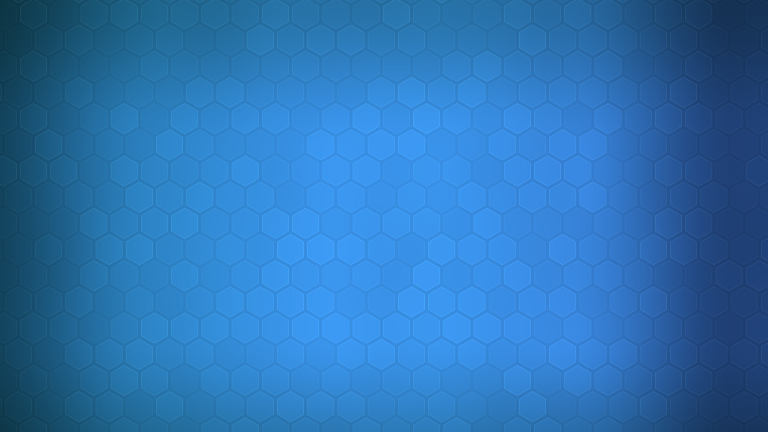
Give the GLSL for this background, as a Shadertoy shader.

```glsl
// Blue gradient backdrop with a faint honeycomb of softly rimmed tiles.
#define HEX_PITCH 0.0700
#define HEX_ORIGIN vec2(0.6725, 0.5435)
#define TILE_APOTHEM 0.448
#define TILE_GLOW 0.050
#define RIM_GLOW 0.060
#define GAP_SHADE 0.045
#define TEAL vec3(0.065, 0.245, 0.335)
#define OCEAN vec3(0.175, 0.515, 0.770)
#define AZURE vec3(0.230, 0.585, 0.930)
#define COBALT vec3(0.220, 0.520, 0.865)
#define NAVY vec3(0.125, 0.255, 0.470)
#define EDGE_TINT vec3(0.66, 0.76, 0.70)

float hash(vec2 p) {
    return fract(sin(dot(p, vec2(127.1, 311.7))) * 43758.5453);
}

float valueNoise(vec2 p) {
    vec2 cell = floor(p);
    vec2 f = fract(p);
    f = f * f * (3.0 - 2.0 * f);
    float low = mix(hash(cell), hash(cell + vec2(1.0, 0.0)), f.x);
    float high = mix(hash(cell + vec2(0.0, 1.0)), hash(cell + 1.0), f.x);
    return mix(low, high, f.y);
}

// Centre of the nearest cell in a pointy-topped hexagonal lattice
vec2 hexCentre(vec2 p) {
    vec2 lattice = vec2(1.0, sqrt(3.0));
    vec2 a = floor(p / lattice + 0.5) * lattice;
    vec2 b = (floor(p / lattice) + 0.5) * lattice;
    return distance(p, a) < distance(p, b) ? a : b;
}

// Distance from the centre, measured along the hexagon's apothems
float hexRadius(vec2 p) {
    p = abs(p);
    return max(p.x, dot(p, vec2(0.5, 0.5 * sqrt(3.0))));
}

vec3 backdrop(vec2 uv) {
    // Teal on the left, bright azure in the middle, navy on the right
    vec3 color = mix(TEAL, OCEAN, smoothstep(-0.05, 0.22, uv.x));
    color = mix(color, AZURE, smoothstep(0.15, 0.45, uv.x));
    color = mix(color, COBALT, smoothstep(0.55, 0.80, uv.x));
    color = mix(color, NAVY, smoothstep(0.74, 0.96, uv.x));

    // Darker bands along the top and bottom
    float band = smoothstep(0.21, 0.57, abs(uv.y - 0.45));
    color *= mix(vec3(1.0), EDGE_TINT, band);

    // Broad soft mottling
    return color * (0.98 + 0.04 * valueNoise(uv * vec2(14.0, 5.0)));
}

void mainImage(out vec4 fragColor, in vec2 fragCoord) {
    vec2 uv = fragCoord / iResolution.xy;
    vec3 color = backdrop(uv);

    // Honeycomb coordinates, one unit per tile
    vec2 p = (fragCoord / iResolution.y - HEX_ORIGIN) / HEX_PITCH;
    float pixel = 1.0 / (iResolution.y * HEX_PITCH);
    vec2 centre = hexCentre(p);
    float radius = hexRadius(p - centre);
    float inset = TILE_APOTHEM - radius;

    // Each tile has its own brightness
    float tone = hash(floor(centre * 2.0 + 0.5));
    float tile = smoothstep(-0.6 * pixel, 0.6 * pixel, inset);
    float rimWidth = max(0.025, 0.8 * pixel);
    float rim = 1.0 - smoothstep(0.0, rimWidth, abs(inset - 0.015));

    // Shaded gaps, tinted fills and thin light rims
    color *= 1.0 - GAP_SHADE * (1.0 - tile);
    color *= 1.0 + TILE_GLOW * tile * (tone - 0.35);
    color += RIM_GLOW * rim * mix(0.25, 0.8, tone) * vec3(0.7, 0.9, 0.8);

    fragColor = vec4(color, 1.0);
}
```
